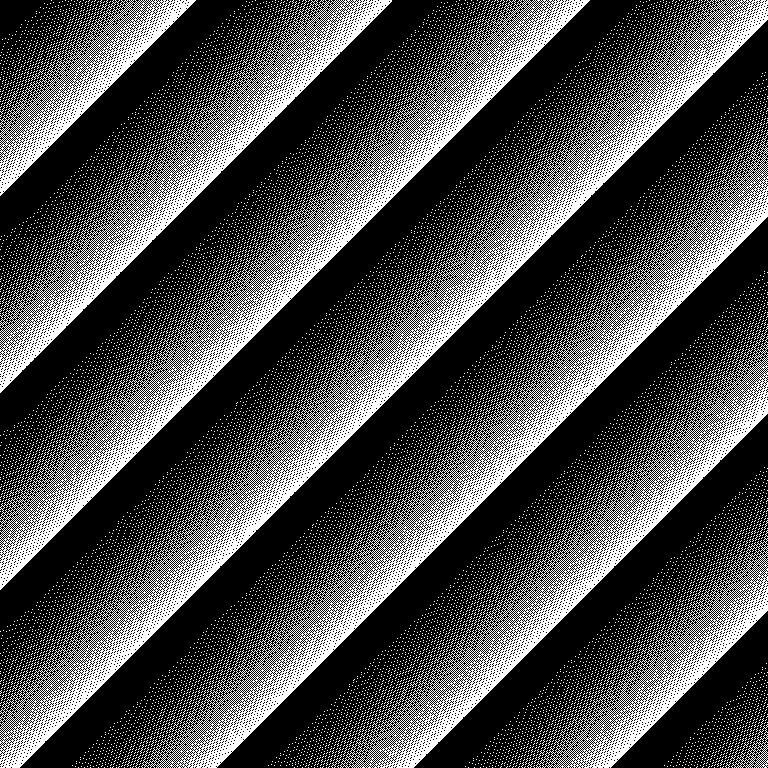
Give the GLSL for this pattern, as a WebGL 2 fragment shader.

```glsl
#version 300 es
precision highp float;
// Diagonal sawtooth gradients, black to white, stippled in fine one-bit dither cells.

#define CELLS 768.0       // dither cells across the canvas
#define PERIOD 0.2565     // stripe repeat along x and along y
#define GAMMA 2.2         // ramp curve from black to white
#define ONSET 0.25        // part of each stripe that stays solid black
#define ONSET_WAVE 0.02   // waviness of the first row of dots
#define ONSET_BOOST 0.08  // extra dots along that first row
#define GRAIN 22.0        // size of the bends in the dot rows, in cells
#define WARP 0.5          // strength of those bends
#define JITTER 0.03       // random shift of each single dot

const vec3 INK = vec3(0.0);
const vec3 PAPER = vec3(1.0);

uniform vec2 u_resolution;
out vec4 fragColor;

float hash(vec2 p) {
    vec3 q = fract(vec3(p.xyx) * 0.1031);
    q += dot(q, q.yzx + 33.33);
    return fract((q.x + q.y) * q.z);
}

float valueNoise(vec2 p) {
    vec2 i = floor(p), f = fract(p);
    f = f * f * (3.0 - 2.0 * f);
    float low = mix(hash(i), hash(i + vec2(1.0, 0.0)), f.x);
    float high = mix(hash(i + vec2(0.0, 1.0)), hash(i + 1.0), f.x);
    return mix(low, high, f.y);
}

// Share of white dots wanted at a point of the canvas.
float dotDensity(vec2 uv) {
    float t = fract((uv.x + 1.0 - uv.y) / PERIOD);
    float wave = valueNoise(uv * 22.0 + 7.0) - 0.5;
    // The first dots start a little earlier by the left side.
    float onset = ONSET + ONSET_WAVE * wave - 0.05 * exp(-uv.x / 0.02);
    float past = t - onset;
    if (past < 0.0) return 0.0;
    return min(1.0, pow(t, GAMMA) + ONSET_BOOST * exp(-70.0 * past));
}

// Evenly spread thresholds: one checker colour fills first, then the other,
// each in lattice order, bent by slow noise into irregular rows.
float ditherThreshold(vec2 cell) {
    float parity = mod(cell.x + cell.y, 2.0);
    vec2 diagonal = floor(0.5 * vec2(cell.x + cell.y, cell.x - cell.y));
    float lattice = dot(diagonal, vec2(0.754878, 0.569840));
    float bend = WARP * valueNoise(cell / GRAIN + 3.0);
    float order = fract(lattice + bend + JITTER * hash(cell + 19.0));
    return 0.5 * (parity + order);
}

float stipple(vec2 cell) {
    float density = dotDensity((cell + 0.5) / CELLS);
    return density > ditherThreshold(cell) ? 1.0 : 0.0;
}

void main() {
    // Pixel centre and half its footprint, in cells.
    vec2 p = gl_FragCoord.xy / u_resolution * CELLS;
    vec2 halfSize = 0.5 * CELLS / u_resolution;

    // Area average of the cells under the pixel.
    float light = 0.0, area = 0.0;
    for (int j = -1; j <= 1; j++) {
        for (int i = -1; i <= 1; i++) {
            vec2 cell = floor(p) + vec2(i, j);
            vec2 overlap = min(p + halfSize, cell + 1.0) - max(p - halfSize, cell);
            overlap = max(overlap, 0.0);
            float weight = overlap.x * overlap.y;
            if (weight > 0.0) light += weight * stipple(cell);
            area += weight;
        }
    }
    fragColor = vec4(mix(INK, PAPER, light / area), 1.0);
}
```
